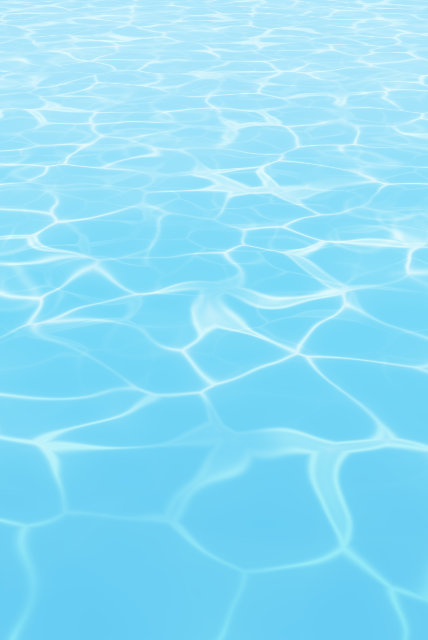
Reproduce this texture procedurally as a WebGL 1 fragment shader.

```glsl
precision highp float;
// Sunlit pool water: rippling caustic ribbons receding towards a pale far edge.

uniform vec2 u_resolution;

const vec3 DEEP_BLUE  = vec3(0.40, 0.80, 0.95);
const vec3 POOL_BLUE  = vec3(0.46, 0.85, 0.97);
const vec3 FAR_BLUE   = vec3(0.67, 0.90, 0.985);
const vec3 NEAR_LIGHT = vec3(0.58, 0.93, 0.97);
const vec3 FAR_LIGHT  = vec3(0.88, 0.98, 0.99);
const vec3 GLINT      = vec3(0.93, 0.96, 0.99);

const float HORIZON     = 1.25;            // height of the vanishing line
const vec2  CELL_RATE   = vec2(4.3, 7.6);  // cells per unit of water surface
const float WARP        = 0.25;            // bending of the caustic lines
const float LINE_WIDTH  = 0.045;
const float RIBBON      = 0.17;            // widest half-width of a ribbon
const float LOOP_RADIUS = 0.34;

vec2 hash2(vec2 p) {
  vec2 s = vec2(dot(p, vec2(127.1, 311.7)), dot(p, vec2(269.5, 183.3)));
  return fract(sin(s) * 43758.545);
}

// Layered sines, roughly -1 to 1
float waves(vec2 p) {
  float a = sin(p.x * 1.7 + 1.3 * sin(p.y * 1.1 + 0.6));
  float b = sin(p.y * 2.1 - p.x * 0.8 + 1.5 * sin(p.x * 1.3 + 2.0));
  float c = sin(dot(p, vec2(2.9, 3.4)) + a * 1.2);
  return a * 0.4 + b * 0.4 + c * 0.2;
}

// Cellular noise: distances to the three nearest sites
vec3 cells(vec2 p) {
  vec2 base = floor(p);
  vec3 near = vec3(8.0);
  for (int j = -1; j <= 1; j++) {
    for (int i = -1; i <= 1; i++) {
      vec2 id = base + vec2(float(i), float(j));
      float d = length(id + 0.1 + 0.8 * hash2(id) - p);
      if (d < near.x) near = vec3(d, near.xy);
      else if (d < near.y) near = vec3(near.x, d, near.y);
      else near.z = min(near.z, d);
    }
  }
  return near;
}

vec2 bend(vec2 p) {
  vec2 broad = vec2(waves(p * 1.1 + 3.0), waves(p.yx * 1.2 + 8.0));
  vec2 fine = vec2(waves(p * 2.6 + 5.0), waves(p.yx * 2.4 + 1.0));
  return p + WARP * broad + 0.3 * WARP * fine;
}

float stripe(float d, float width) {
  return exp(-d * d / (width * width));
}

// x: crisp light of lines and ribbons, y: soft halo, z: glint at crossings
vec3 caustics(vec2 p, float blur) {
  vec3 f = cells(bend(p));
  float edge = f.y - f.x;
  float width = RIBBON * smoothstep(0.1, 0.75, waves(p * 0.9 + 4.0));
  float soft = LINE_WIDTH + blur;
  float rim = stripe(edge - width, soft) * sqrt(LINE_WIDTH / soft);
  float fill = 1.0 - smoothstep(width - soft, width + soft, edge);
  float power = mix(0.3, 1.0, smoothstep(-0.6, 0.35, waves(p * 1.3 + 11.0)));
  return vec3((0.6 * rim + 0.38 * fill) * power,
              exp(-edge * 5.0) * power,
              exp(-(f.z - f.x) * 11.0) * power);
}

// Closed rings of light around scattered sites
float loops(vec2 p, float blur) {
  float d = cells(bend(p * 0.8 + 17.0)).x;
  float soft = 0.028 + blur;
  float ring = stripe(d - LOOP_RADIUS, soft) * sqrt(0.028 / soft);
  float pool = 1.0 - smoothstep(LOOP_RADIUS - 0.06, LOOP_RADIUS + 0.02, d);
  return (ring + 0.2 * pool) * smoothstep(-0.1, 0.6, waves(p * 0.7 + 2.5));
}

void main() {
  vec2 uv = gl_FragCoord.xy / u_resolution.y;
  float aspect = u_resolution.x / u_resolution.y;

  // Perspective view of the flat surface
  float depth = 1.0 / (HORIZON - uv.y);
  vec2 p = vec2((uv.x - 0.5 * aspect) * depth, depth) * CELL_RATE;
  float blur = 0.6 * depth * depth * CELL_RATE.y / u_resolution.y;

  // Water body with broad, gentle tone changes
  vec3 color = mix(DEEP_BLUE, POOL_BLUE, smoothstep(0.05, 0.58, uv.y));
  color = mix(color, FAR_BLUE, smoothstep(0.5, 0.98, uv.y));
  float haze = 0.6 * waves(p * 0.6 + 6.0) + 0.4 * waves(p * 1.9 + 9.0);
  vec3 light = mix(NEAR_LIGHT, FAR_LIGHT, smoothstep(0.0, 0.6, uv.y));
  color = mix(color, light, 0.16 * smoothstep(-0.2, 0.9, haze));

  // Main network, fainter fine network, then loops in the middle distance
  vec3 net = caustics(p, blur);
  vec3 faint = caustics(p * 1.5 + 31.0, blur * 1.5);
  float middle = smoothstep(0.35, 0.55, uv.y);
  float amount = net.x + 0.17 * net.y + 0.3 * middle * faint.x
               + 0.05 * faint.y + 0.42 * middle * loops(p, blur);
  color = mix(color, light, clamp(amount, 0.0, 0.95));

  // Pale sparkles where lines meet
  float sparkle = net.z * smoothstep(0.1, 0.55, uv.y);
  color = mix(color, GLINT, 0.5 * sparkle);

  gl_FragColor = vec4(color, 1.0);
}
```
